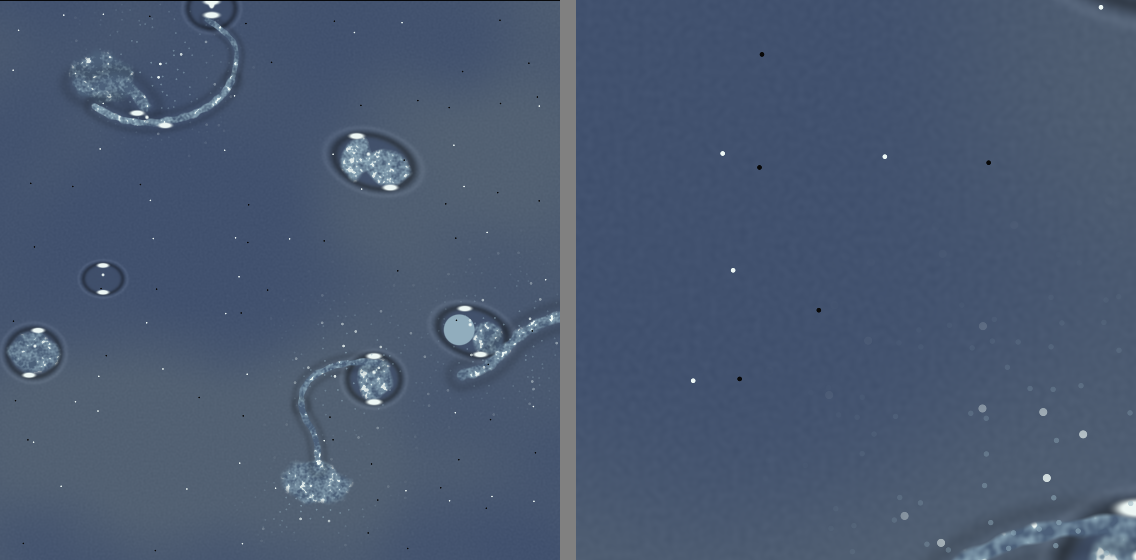
Left: the whole. Right: its middle third, enlarged.
A Shadertoy shader for this texture:

```glsl
// Microscope view of droplets and stringy cells adrift in slate-blue fluid.
// Gradient noise clouds the fluid and grains the cells; ellipses form the
// bodies, sampled cubic curves the tails, and hashed grids the dust.

const vec3 DEEP = vec3(.255, .318, .432);
const vec3 HAZE = vec3(.322, .379, .45);
const vec3 MIST = vec3(.33, .42, .53);
const vec3 MILK = vec3(.57, .68, .74);
const vec3 GLINT = vec3(.93, .97, .96);

vec2 hash2(vec2 p) {
  vec3 h = fract(p.xyx * vec3(.1031, .103, .0973));
  h += dot(h, h.yzx + 33.33);
  return fract((h.xx + h.yz) * h.zy);
}

float corner(vec2 cell, vec2 offset) {
  return dot(hash2(cell) * 2. - 1., offset);
}

float noise(vec2 p) {
  vec2 i = floor(p), f = fract(p), u = f * f * (3. - 2. * f), e = vec2(1, 0);
  return mix(mix(corner(i, f), corner(i + e, f - e), u.x),
    mix(corner(i + e.yx, f - e.yx), corner(i + 1., f - 1.), u.x), u.y);
}

float bell(float x) { return exp(-x * x); }

float glow(vec2 p, vec2 centre, vec2 radii) {
  return bell(length((p - centre) / radii));
}

// Ellipse radius: 1 on the outline
float ellipse(vec2 p, vec2 centre, vec2 radii, float angle) {
  float c = cos(angle), s = sin(angle);
  return length(mat2(c, -s, s, c) * (p - centre) / radii);
}

// Distance to a cubic Bezier curve
float curve(vec2 p, vec2 a, vec2 b, vec2 c, vec2 d) {
  float nearest = 9.;
  vec2 last = a;
  for (int i = 1; i <= 16; i++) {
    float t = float(i) / 16., s = 1. - t;
    vec2 next = s*s*s*a + 3.*s*t*(s*b + t*c) + t*t*t*d, v = next - last, q = p - last;
    nearest = min(nearest, length(q - v * clamp(dot(q, v) / dot(v, v), 0., 1.)));
    last = next;
  }
  return nearest;
}

// One hashed dot per grid cell, kept with the given chance
float dots(vec2 p, float cells, float chance, float radius, float seed) {
  vec2 id = floor(p * cells) + seed;
  float d = length(fract(p * cells) - .2 - .6 * hash2(id)) / cells;
  float blur = .5 / iResolution.y;
  return step(hash2(id + 71.3).x, chance) * (1. - smoothstep(radius - blur, radius + blur, d));
}

vec3 fluid(vec2 p) {
  float haze = .3 + .7 * noise(p * 2.6 + 4.) + .35 * noise(p * 6.);
  haze += .65 * glow(p, vec2(.85, .64), vec2(.3, .2));
  haze += .75 * glow(p, vec2(.2, .2), vec2(.45, .16));
  haze -= .35 * glow(p, vec2(.36, .62), vec2(.25));
  return mix(DEEP, HAZE, smoothstep(0., .9, haze)) + .02 * noise(p * 230.);
}

// Grainy tissue with bright flecks, blended through a mask
void tissue(inout vec3 col, vec2 p, float mask, float bright) {
  float grain = noise(p * 50.) + noise(p * 110.) + .7 * noise(p * 230.);
  vec3 body = mix(MIST * .9, MILK, clamp(bright + grain, 0., 1.1));
  body = mix(body, GLINT, smoothstep(.45, .7, grain + .3 * bright));
  col = mix(col, body, mask);
}

void blob(inout vec3 col, vec2 p, vec2 centre, vec2 radii, float bright) {
  float d = ellipse(p, centre, radii, -.2) + .35 * noise(p * 34.);
  tissue(col, p, .9 * (1. - smoothstep(.8, 1.05, d)), bright);
}

void strand(inout vec3 col, vec2 p, float d, float width, float bright) {
  float w = width * (1. + .7 * noise(p * 60.));
  col *= 1. - .12 * bell(d / width - 2.2);
  tissue(col, p, 1. - smoothstep(.6 * w, 1.1 * w, d), bright);
}

// Dark rim around a hollow, with a faint outer ring
void droplet(inout vec3 col, vec2 p, vec2 centre, vec2 radii, float angle) {
  float d = ellipse(p, centre, radii, angle);
  col = mix(col, DEEP * .95, .7 * (1. - smoothstep(.8, 1., d)));
  col *= 1. - .35 * bell((d - 1.) / .12);
  col += .04 * bell((d - 1.25) / .08);
}

// Highlights on opposite sides of the centre
void shine(inout vec3 col, vec2 p, vec2 centre, vec2 offset, float size) {
  vec2 shape = size * vec2(1, .4);
  float g = glow(p, centre + offset, shape) + glow(p, centre - offset, shape);
  g += .7 * glow(p, centre + .3 * offset, vec2(.3 * size));
  col = mix(col, GLINT, smoothstep(.15, .7, g));
}

void mainImage(out vec4 fragColor, in vec2 fragCoord) {
  vec2 p = fragCoord / iResolution.xy;
  vec3 col = fluid(p);

  // Upper left: sac and long tail
  vec2 top = vec2(.378, .985), bend = vec2(.413, .855), end = vec2(.17, .81);
  droplet(col, p, top, vec2(.042, .036), 0.);
  blob(col, p, vec2(.183, .863), vec2(.062, .05), .15);
  strand(col, p, curve(p, vec2(.14, .85), end, vec2(.2, .9), vec2(.26, .81)), .011, .2);
  strand(col, p, curve(p, vec2(.37, .965), vec2(.42, .93), vec2(.435, .92), bend), .005, .3);
  strand(col, p, curve(p, bend, vec2(.385, .79), vec2(.25, .75), end), .007, .6);
  shine(col, p, top, vec2(0, .012), .015);
  shine(col, p, vec2(.27, .787), vec2(-.025, .011), .013);

  // Upper right: two-lobed cell
  vec2 twin = vec2(.667, .711);
  droplet(col, p, twin, vec2(.072, .046), -.3);
  blob(col, p, vec2(.637, .716), vec2(.028, .038), .75);
  blob(col, p, vec2(.69, .7), vec2(.042, .034), .65);
  shine(col, p, twin, vec2(-.03, .046), .014);

  // Left: bubble and round cell
  vec2 bubble = vec2(.184, .502), ball = vec2(.06, .37);
  droplet(col, p, bubble, vec2(.035, .027), 0.);
  shine(col, p, bubble, vec2(0, .024), .011);
  droplet(col, p, ball, vec2(.047, .043), 0.);
  blob(col, p, ball, vec2(.044, .041), .45);
  shine(col, p, ball, vec2(.008, .04), .012);

  // Right: cell with a clear disc, and a clumpy trail
  vec2 pod = vec2(.844, .408);
  droplet(col, p, pod, vec2(.063, .041), -.3);
  blob(col, p, vec2(.87, .398), vec2(.032, .028), .45);
  col = mix(col, MILK, 1. - smoothstep(.026, .029, length(p - vec2(.82, .411))));
  strand(col, p, curve(p, vec2(.825, .33), vec2(.92, .35), vec2(.88, .4), vec2(1, .435)), .01, .45);
  shine(col, p, pod, vec2(-.014, .041), .013);

  // Bottom: hooked tail between droplet and sac
  vec2 head = vec2(.668, .323), elbow = vec2(.538, .275);
  droplet(col, p, head, vec2(.047, .042), 0.);
  blob(col, p, head, vec2(.034, .038), .55);
  blob(col, p, vec2(.563, .139), vec2(.064, .04), .45);
  strand(col, p, curve(p, vec2(.675, .353), vec2(.6, .36), vec2(.53, .33), elbow), .006, .5);
  strand(col, p, curve(p, elbow, vec2(.545, .24), vec2(.57, .24), vec2(.568, .165)), .006, .25);
  shine(col, p, head, vec2(0, .041), .014);

  // Dust around the cells, then stray specks
  float near = glow(p, vec2(.28, .88), vec2(.1)) + glow(p, vec2(.9, .4), vec2(.1))
    + glow(p, vec2(.63, .34), vec2(.1)) + glow(p, vec2(.56, .1), vec2(.1, .05));
  col = mix(col, MILK, .6 * near * dots(p, 75., .3, .0016, 5.));
  col = mix(col, GLINT, min(near, 1.) * dots(p, 48., .1, .0024, 29.));
  col = mix(col, GLINT, dots(p, 13., .28, .0014, 11.));
  col = mix(col, vec3(.03), dots(p, 13., .28, .0014, 43.));
  col *= 1. - .9 * smoothstep(.9975, .999, p.y);
  fragColor = vec4(col, 1);
}
```
